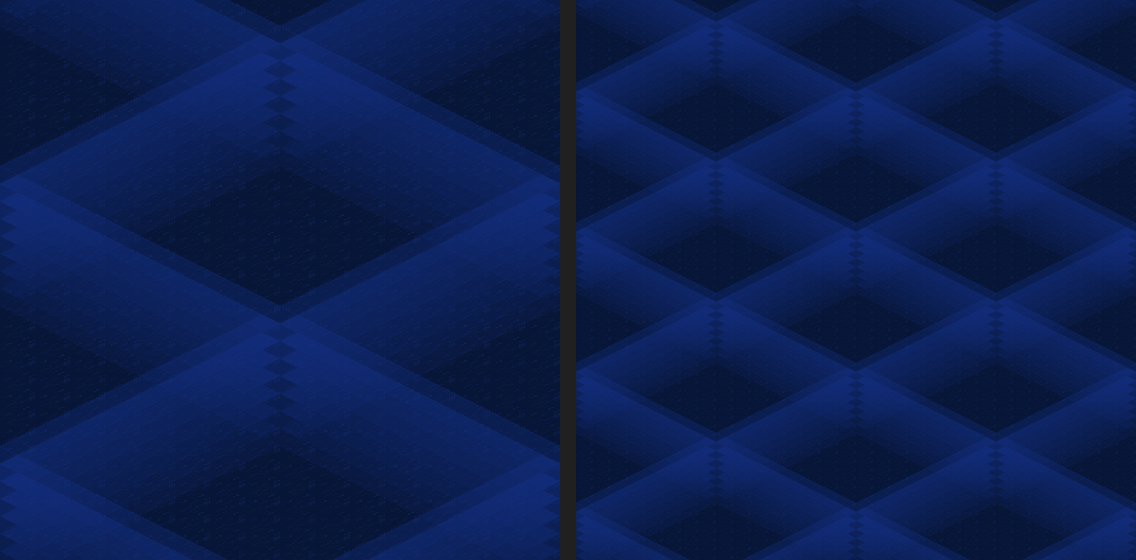
Left: one tile. Right: repeated 2 by 2.
Give the GLSL for this background, as a Shadertoy shader.

```glsl
#define STEPS_DOWN 32.0      // band steps over the canvas height
#define PERIOD 16.0          // steps from one band to the next
#define BAND_STEPS 8
#define PHASE 9.5            // step at which a band begins
#define GRID 384.0           // weave dots across the canvas
#define BASE vec3(0.026, 0.081, 0.210)
#define GLOW vec3(0.080, 0.195, 0.545)
#define SPECK vec3(0.085, 0.190, 0.440)
#define EDGE_ALPHA 0.28
#define SPECK_ALPHA 0.42

float hash(vec2 p) {
    vec3 q = fract(vec3(p.xyx) * 0.1031);
    q += dot(q, q.yzx + 33.33);
    return fract((q.x + q.y) * q.z);
}

// Signed distance to a step position, wrapped to one period
vec2 wrapped(vec2 s) {
    return mod(s + 0.5 * PERIOD, PERIOD) - 0.5 * PERIOD;
}

// Antialiased strip of the given half width
vec2 strip(vec2 d, float halfWidth, float blur) {
    return clamp(0.5 + (halfWidth - abs(d)) / blur, 0.0, 1.0);
}

// Dashes climbing a two-to-one staircase, in a 24 by 12 dot repeat
float weave(vec2 uv, float blur) {
    vec2 g = uv * GRID;
    vec2 p = floor(g);
    vec2 f = abs(fract(g) - 0.5);
    float dotMask = clamp(0.5 + (0.5 - max(f.x, f.y)) / blur, 0.0, 1.0);
    vec2 t = mod(p, vec2(24.0, 12.0));
    float row = mod(t.y - floor(t.x / 2.0), 12.0);
    float dash = hash(vec2(row, floor(t.x / 4.0)) + 7.0);
    float fleck = smoothstep(0.62, 1.0, dash) * (0.35 + 0.65 * hash(t + 41.0));
    float cellTone = 0.75 + 0.5 * hash(floor(p / vec2(24.0, 12.0)) + 3.0);
    float grain = 0.16 * hash(t + 19.0);
    return dotMask * (fleck * cellTone + grain);
}

// Opacity of each step: a dim lip, then a fading run
float stepAlpha(float k) {
    return k < 0.5 ? 0.30 : 0.55 * pow((float(BAND_STEPS) - k) / 7.0, 0.75);
}

void mainImage(out vec4 fragColor, in vec2 fragCoord) {
    vec2 uv = fragCoord / iResolution.xy;
    float pixel = 1.0 / min(iResolution.x, iResolution.y);
    float blur = 1.2 * STEPS_DOWN * pixel;

    // Falling and rising diagonals, measured in steps
    float down = (1.0 - uv.y) * STEPS_DOWN - PHASE;
    vec2 s = down + vec2(-1.0, 1.0) * uv.x * PERIOD;

    vec3 color = mix(BASE, SPECK, SPECK_ALPHA * weave(uv, max(GRID * pixel, 0.01)));

    // Equal steps of both diagonals merge; unequal ones overlay
    for (int i = 0; i < BAND_STEPS; i++) {
        float k = float(i);
        vec2 m = strip(wrapped(s - k - 0.5), 0.5, blur);
        color = mix(color, GLOW, stepAlpha(k) * max(m.x, m.y));
    }

    // Dotted stitching along the two leading edges
    float beads = smoothstep(0.1, 0.4, abs(fract(uv.x * GRID * 0.5) - 0.5));
    for (int i = 0; i < 2; i++) {
        vec2 m = strip(wrapped(s - float(i)), 0.05, blur);
        color = mix(color, GLOW, EDGE_ALPHA * beads * max(m.x, m.y));
    }
    fragColor = vec4(color, 1.0);
}
```
